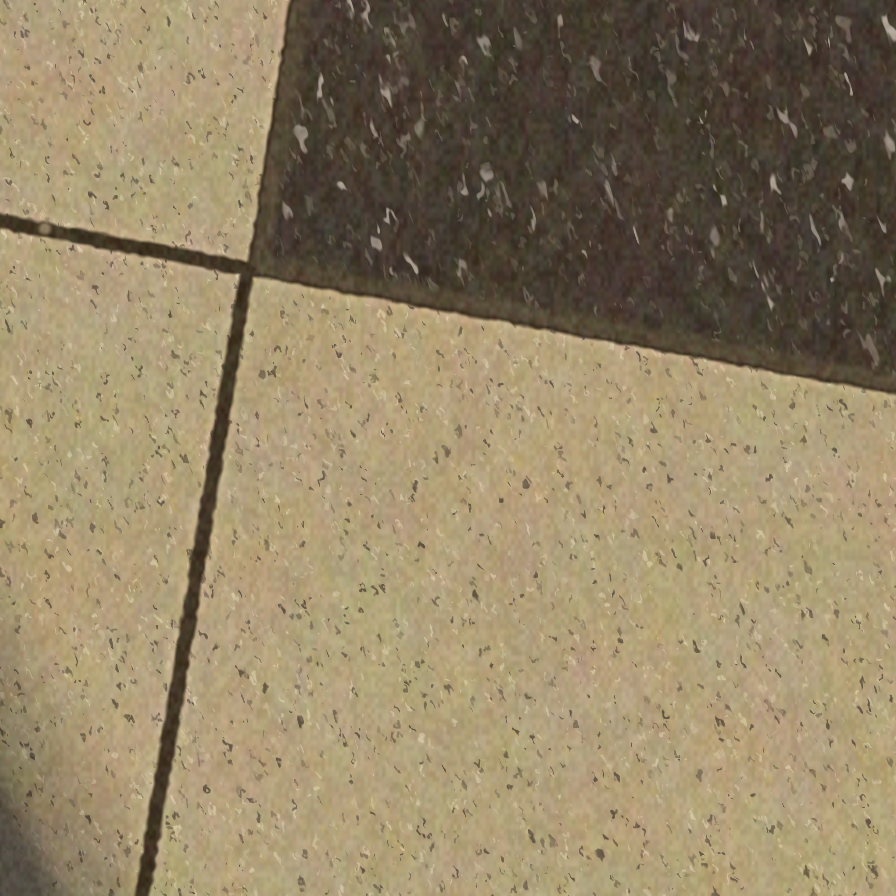
Reproduce this texture procedurally as a WebGL 2 fragment shader.

```glsl
#version 300 es
precision highp float;
// Speckled vinyl floor: three sand tiles and one dark tile meet at a tilted cross
// of grimy joints. Distances to two bent lines place the tiles; hashed cells
// scatter ragged flecks, value noise adds mottling, a soft shadow fills a corner.

#define CROSSING vec2(0.276, 0.700)
#define JOINT_HALF_WIDTH 0.0082
#define BORDER_WIDTH 0.026
#define EDGE_WOBBLE 0.003
#define FLECK_LEAN 0.25
#define FLECK_RAGGED 0.9
#define GRAIN 0.10
#define MOTTLE 0.035
#define SAND vec3(0.700, 0.630, 0.484)
#define DARK vec3(0.268, 0.228, 0.185)
#define GRIME vec3(0.250, 0.203, 0.140)
#define BORDER vec3(0.335, 0.288, 0.215)

uniform vec2 u_resolution;
out vec4 fragColor;

float hash(vec2 p) {
    return fract(sin(dot(p, vec2(127.1, 311.7))) * 43758.5);
}

float noise(vec2 p) {
    vec2 i = floor(p), f = fract(p);
    f = f * f * (3.0 - 2.0 * f);
    return mix(mix(hash(i), hash(i + vec2(1, 0)), f.x),
               mix(hash(i + vec2(0, 1)), hash(i + vec2(1, 1)), f.x), f.y);
}

// Mostly shared brightness noise with a little independent colour.
vec3 tintNoise(vec2 p, float chroma) {
    vec3 free = vec3(noise(p), noise(p + 37.3), noise(p + 81.7)) - 0.5;
    return mix(vec3(noise(p + 13.9) - 0.5), free, chroma);
}

// Leaning ragged flecks, one candidate per cell; returns soft coverage.
float flecks(vec2 p, vec2 cells, float density, float seed) {
    vec2 q = vec2(p.x + FLECK_LEAN * p.y, p.y) * cells;
    vec2 warp = vec2(noise(q * 2.3 + seed), noise(q * 2.3 + seed + 51.0)) - 0.5;
    q += FLECK_RAGGED * warp;
    vec2 base = floor(q);
    float cover = 0.0;
    for (int j = -1; j <= 1; j++) {
        for (int i = -1; i <= 1; i++) {
            vec2 id = base + vec2(i, j);
            float pick = hash(id + seed);
            vec2 centre = id + vec2(hash(id + seed + 3.1), hash(id + seed + 7.7));
            float size = mix(0.22, 0.50, hash(id + seed + 11.9));
            vec2 d = q - centre;
            d.x += 0.8 * (hash(id + seed + 17.3) - 0.5) * d.y;
            float blob = 1.0 - smoothstep(size * 0.35, size, length(d));
            cover = max(cover, blob * step(pick, density) * mix(0.3, 1.0, pick / density));
        }
    }
    return cover;
}

vec3 sandTile(vec2 p) {
    vec3 color = SAND + MOTTLE * tintNoise(p * vec2(15.0, 11.0), 0.8);
    color += 0.07 * tintNoise(p * vec2(75.0, 42.0), 0.5) * vec3(0.8, 0.8, 1.2);
    color = mix(color, vec3(0.72, 0.64, 0.38), 0.35 * flecks(p, vec2(60.0, 40.0), 0.16, 41.0));
    color = mix(color, vec3(0.85, 0.79, 0.66), 0.75 * flecks(p, vec2(120.0, 75.0), 0.22, 23.0));
    return mix(color, vec3(0.34, 0.29, 0.23), 0.85 * flecks(p, vec2(125.0, 78.0), 0.22, 5.0));
}

vec3 darkTile(vec2 p) {
    vec3 color = DARK + 0.035 * tintNoise(p * vec2(18.0, 12.0), 0.6);
    color += 0.09 * tintNoise(p * vec2(100.0, 55.0), 0.35);
    color = mix(color, vec3(0.46, 0.42, 0.36), 0.75 * flecks(p, vec2(95.0, 48.0), 0.32, 61.0));
    return mix(color, vec3(0.70, 0.65, 0.60), 0.95 * flecks(p, vec2(66.0, 28.0), 0.20, 83.0));
}

void main() {
    vec2 p = gl_FragCoord.xy / u_resolution;
    float soft = 0.0022 + 0.5 / u_resolution.y;

    // Signed distances to the upright and the level joint, slightly ragged.
    vec2 rel = p - CROSSING;
    float wobble = EDGE_WOBBLE * (noise(p * 120.0) - 0.5);
    float upright = 0.987 * (rel.x - rel.y * (rel.y < 0.0 ? 0.167 : 0.157)) + wobble;
    float level = 0.983 * (rel.y + rel.x * (rel.x < 0.0 ? 0.192 : 0.184)) + wobble;

    // Sand tiles, with a pale worn rim beside every joint.
    float inDark = min(upright, level + 0.007);
    float lower = abs(upright) + max(rel.y, 0.0);
    float left = abs(level) + max(rel.x, 0.0);
    float joint = min(lower, left) - JOINT_HALF_WIDTH;
    float nearest = min(joint, -inDark);
    vec3 color = sandTile(p);
    color += vec3(0.055, 0.045, 0.050) * (1.0 - smoothstep(0.003, 0.012, nearest));

    // Dark tile inside its brown border and thin grimy outline.
    vec3 border = BORDER + 0.09 * tintNoise(p * 120.0, 0.35);
    vec3 dark = mix(border, darkTile(p),
                    smoothstep(BORDER_WIDTH - 0.010, BORDER_WIDTH + 0.006, inDark + 2.0 * wobble));
    dark = mix(GRIME, dark, smoothstep(0.002, 0.007, inDark));
    color = mix(color, dark, smoothstep(-soft, soft, inDark));

    // Open joints, with a sandy chip in the left one.
    vec3 grime = GRIME + 0.07 * tintNoise(p * 90.0, 0.3);
    float chip = 1.0 - smoothstep(0.003, 0.010, length(p - vec2(0.050, 0.745)));
    grime = mix(grime, SAND * 0.85, 0.8 * chip);
    color = mix(color, grime, 1.0 - smoothstep(-soft, soft, joint));

    // Soft shadow over the lower left corner.
    float shade = dot(p, vec2(0.894, 0.447)) - 0.0626;
    color *= 1.0 - 0.24 * (1.0 - smoothstep(0.0, 0.14, shade));
    color = mix(color, vec3(0.29, 0.27, 0.24), 0.85 * (1.0 - smoothstep(-0.025, 0.020, shade)));

    // Fine grain, mostly in brightness.
    color += GRAIN * tintNoise(p * vec2(250.0, 170.0), 0.25);
    fragColor = vec4(clamp(color, 0.0, 1.0), 1.0);
}
```
